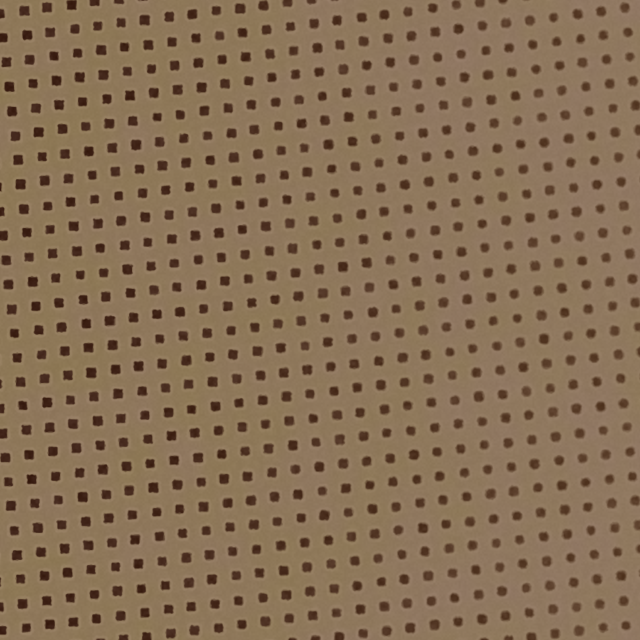
Reproduce this texture procedurally as a WebGL 1 fragment shader.

```glsl
precision highp float;
// Tan perforated panel: a slightly tilted lattice of small dark square holes, softer to the right.
uniform vec2 u_resolution;

// Lattice, in canvas units
const vec2 ORIGIN = vec2(0.0052, 0.9401);
const vec2 STEP_ACROSS = vec2(0.03698, 0.00473);
const vec2 STEP_UP = vec2(-0.00456, 0.03798);

// Holes
const float HALF_SIZE = 0.0070;
const float SIZE_VARIATION = 0.0005;
const float JITTER = 0.0009;
const float EDGE_WOBBLE = 0.0016;
const vec2 CORNER_RADIUS = vec2(0.0022, 0.0058);  // left, right
const vec2 EDGE_SOFTNESS = vec2(0.0018, 0.0030);  // left, right
const float RIM_WIDTH = 0.0022;
const float RIM_GLOW = 0.035;

// Colours
const vec3 PANEL_LEFT = vec3(0.555, 0.467, 0.345);
const vec3 PANEL_RIGHT = vec3(0.562, 0.470, 0.372);
const vec3 PANEL_TINT = vec3(0.004, -0.004, 0.022);
const vec3 HOLE_LEFT = vec3(0.245, 0.135, 0.090);
const vec3 HOLE_RIGHT = vec3(0.345, 0.235, 0.155);
const float HOLE_VARIATION = 0.05;
const float GRAIN = 0.030;

float hash(vec2 p) {
  vec3 q = fract(vec3(p.xyx) * 0.1031);
  q += dot(q, q.yzx + 33.33);
  return fract((q.x + q.y) * q.z);
}

float noise(vec2 p) {
  vec2 i = floor(p);
  vec2 f = fract(p);
  f = f * f * (3.0 - 2.0 * f);
  return mix(mix(hash(i), hash(i + vec2(1.0, 0.0)), f.x),
             mix(hash(i + vec2(0.0, 1.0)), hash(i + 1.0), f.x), f.y);
}

float cross2(vec2 a, vec2 b) {
  return a.x * b.y - a.y * b.x;
}

float roundedSquare(vec2 p, float halfSize, float radius) {
  vec2 q = abs(p) - halfSize + radius;
  return length(max(q, 0.0)) + min(max(q.x, q.y), 0.0) - radius;
}

void main() {
  float pixel = 1.0 / min(u_resolution.x, u_resolution.y);
  vec2 p = gl_FragCoord.xy * pixel;
  float right = smoothstep(0.0, 1.0, p.x);

  // Nearest lattice point
  vec2 rel = p - ORIGIN;
  vec2 cell = floor(vec2(cross2(rel, STEP_UP), cross2(STEP_ACROSS, rel))
                    / cross2(STEP_ACROSS, STEP_UP) + 0.5);
  vec2 seed = cell + 100.0;
  vec2 jitter = JITTER * (vec2(hash(seed), hash(seed + 57.0)) - 0.5) * 2.0;
  vec2 local = rel - cell.x * STEP_ACROSS - cell.y * STEP_UP - jitter;

  // Hole distance, with uneven size and outline
  float halfSize = HALF_SIZE + SIZE_VARIATION * (hash(seed + 131.0) * 2.0 - 1.0);
  float radius = mix(CORNER_RADIUS.x, CORNER_RADIUS.y, right);
  float d = roundedSquare(local, halfSize, radius);
  d += EDGE_WOBBLE * (noise(p * 260.0) - 0.5);
  float soft = max(mix(EDGE_SOFTNESS.x, EDGE_SOFTNESS.y, right), pixel * 0.7);
  float hole = 1.0 - smoothstep(-soft, soft, d);

  // Panel with faint colour blotches and a pale rim around each hole
  float blotch = 0.6 * noise(p * 14.0 + 20.0) + 0.4 * noise(p * 40.0) - 0.5;
  vec3 panel = mix(PANEL_LEFT, PANEL_RIGHT, right) + PANEL_TINT * blotch * 2.0;
  float rim = exp(-pow((d - soft - RIM_WIDTH * 0.5) / RIM_WIDTH, 2.0));
  panel += RIM_GLOW * rim * mix(1.0, 0.4, right) * vec3(1.0, 0.9, 1.1);

  // Hole tone differs from one to the next
  vec3 inside = mix(HOLE_LEFT, HOLE_RIGHT, right);
  inside += HOLE_VARIATION * (hash(seed + 211.0) - 0.5);
  inside += HOLE_VARIATION * (noise(p * 190.0 + 9.0) - 0.5);

  // Fine grain over everything
  vec3 color = mix(panel, inside, hole);
  color += GRAIN * (0.6 * noise(p * 330.0) + 0.4 * noise(p * 120.0 + 5.0) - 0.5);
  gl_FragColor = vec4(color, 1.0);
}
```
